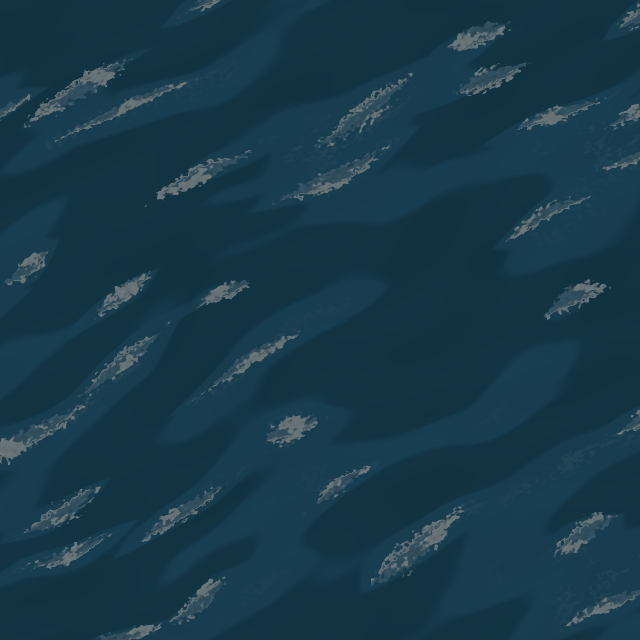
This texture is drawn by a Shadertoy shader. Its source:

```glsl
// Dark teal water with slanted swells and small dry-brushed glints.
// Stretched gradient noise forms the swells; lens shapes scattered over
// jittered cells lift the swells and carry grainy highlights with bright rims.

const vec3 DEEP  = vec3(0.068, 0.200, 0.260);
const vec3 SWELL = vec3(0.090, 0.240, 0.312);
const vec3 SHEEN = vec3(0.200, 0.310, 0.370);
const vec3 FOAM  = vec3(0.420, 0.460, 0.470);

const float SLANT = 0.50;                  // swell direction, radians
const vec2 CELL = vec2(0.24, 0.11);        // spacing of the glints

vec2 hash22(vec2 p) {
    vec3 q = fract(vec3(p.xyx) * vec3(0.1031, 0.1030, 0.0973));
    q += dot(q, q.yzx + 33.33);
    return fract((q.xx + q.yz) * q.zy);
}

vec2 gradientAt(vec2 cell) {
    float angle = 6.2832 * hash22(cell).x;
    return vec2(cos(angle), sin(angle));
}

float gradientNoise(vec2 p) {
    vec2 i = floor(p), f = p - i;
    vec2 u = f * f * f * (f * (f * 6.0 - 15.0) + 10.0);
    vec2 e = vec2(1.0, 0.0);
    float a = dot(gradientAt(i), f);
    float b = dot(gradientAt(i + e.xy), f - e.xy);
    float c = dot(gradientAt(i + e.yx), f - e.yx);
    float d = dot(gradientAt(i + e.xx), f - e.xx);
    return mix(mix(a, b, u.x), mix(c, d, u.x), u.y);
}

mat2 rotation(float a) {
    return mat2(cos(a), -sin(a), sin(a), cos(a));
}

// Positive inside a pointed lens of unit half length and half width
float lens(vec2 q) {
    return 1.0 - q.x * q.x - abs(q.y);
}

// Returns halo height, sheen cover and foam cover of the nearby glints
vec3 glints(vec2 p, float grain, float patches) {
    vec3 cover = vec3(0.0);
    vec2 home = floor(p / CELL);
    for (int j = -1; j <= 1; j++) {
        for (int i = -2; i <= 2; i++) {
            vec2 id = home + vec2(i, j);
            vec2 place = hash22(id + 17.0);
            vec2 size = hash22(id + 71.0);
            vec2 kind = hash22(id + 139.0);
            if (kind.x > 0.78) continue;

            vec2 center = (id + 0.15 + 0.7 * place) * CELL;
            vec2 extent = mix(vec2(0.040, 0.009), vec2(0.105, 0.018), size);
            vec2 q = rotation(0.2 * (kind.y - 0.5)) * (p - center) / extent;

            float halo = smoothstep(0.0, 0.9, lens(q / vec2(1.9, 2.3)));
            float body = lens(q) + 0.75 * grain + 0.5 * patches;
            float sheen = smoothstep(0.0, 0.30, body);

            // Foam gathers on one long edge and in a few solid patches
            float side = kind.y < 0.7 ? -1.0 : 1.0;
            float rim = smoothstep(0.0, 0.2, q.y * side)
                      * (1.0 - smoothstep(0.30, 0.60, body));
            float solid = smoothstep(0.12, 0.28, patches + 0.35 * grain);
            float foam = sheen * max(rim, solid);
            cover = max(cover, vec3(halo, sheen, foam));
        }
    }
    return cover;
}

void mainImage(out vec4 fragColor, in vec2 fragCoord) {
    vec2 uv = fragCoord / iResolution.y;

    // Turn along the swells and bend them gently
    vec2 p = rotation(-SLANT) * uv;
    p = vec2(uv.x * cos(SLANT) + uv.y * sin(SLANT),
             uv.y * cos(SLANT) - uv.x * sin(SLANT));
    p.y += 0.050 * gradientNoise(p * 2.6 + 4.0)
         + 0.012 * gradientNoise(p * 8.0 + 9.0);

    // Brush grain and broader paint patches
    float grain = gradientNoise(p * vec2(95.0, 150.0))
                + 0.5 * gradientNoise(p * vec2(190.0, 260.0) + 7.0);
    float patches = gradientNoise(p * vec2(17.0, 38.0) + 31.0);
    vec3 glint = glints(p, grain, patches);

    // Swell height is lifted beneath each glint
    float height = gradientNoise(p * vec2(3.0, 12.5) + 13.0)
                 + 0.12 * gradientNoise(p * vec2(9.0, 30.0) + 51.0)
                 + 0.42 * glint.x;
    float swell = smoothstep(0.06, 0.19, height);

    // Dry speckle spreads thinly over the crests
    float crest = smoothstep(0.28, 0.55, height);
    float speckle = crest * smoothstep(0.0, 0.5, grain + patches);

    vec3 color = mix(DEEP, SWELL, swell);
    color *= 1.0 + 0.05 * gradientNoise(p * vec2(5.0, 16.0) + 83.0);
    color = mix(color, SHEEN, 0.38 * speckle);
    color = mix(color, SHEEN * (1.0 + 0.18 * grain), 0.9 * glint.y);
    color = mix(color, FOAM * (1.0 + 0.10 * grain), 0.9 * glint.z);
    fragColor = vec4(color, 1.0);
}
```
